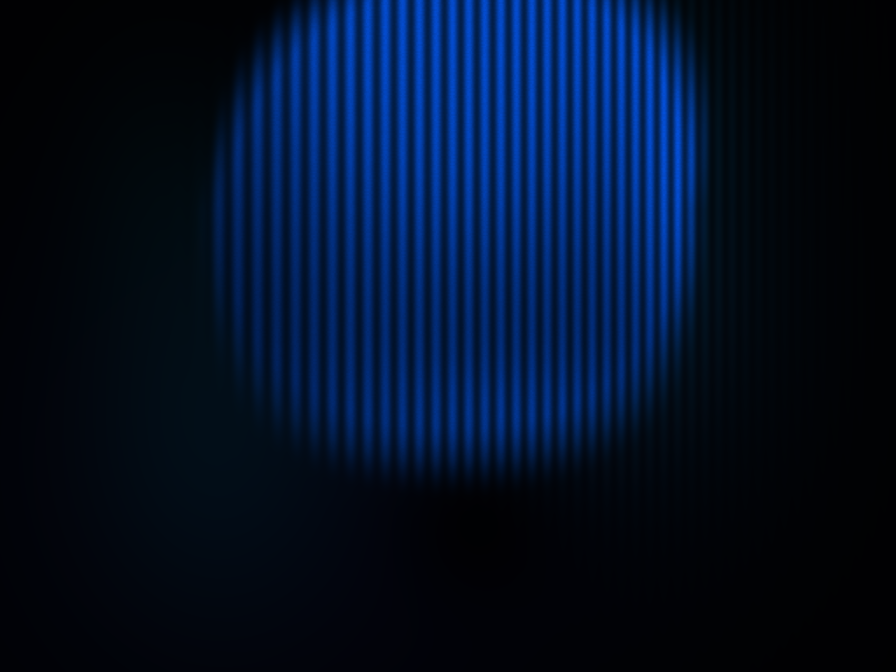
Reproduce this background procedurally as a Shadertoy shader.

```glsl
// A soft blue spotlight falling on a pleated curtain in a dark room.
// The pool of light is a leaning superellipse, the pleats are a cosine whose
// frequency rises to the right, and faint glows tint the surrounding dark.

#define POOL_CENTER vec2(0.674, 0.6875)
#define POOL_RADII  vec2(0.359, 0.373)
#define POOL_POWER  2.4
#define POOL_LEAN   0.12
#define PLEAT_START 0.3247
#define PLEAT_FREQ  33.46
#define PLEAT_CHIRP 10.92
#define RIDGE_COLOR vec3(0.012, 0.245, 0.67)
#define GAP_COLOR   vec3(0.008, 0.100, 0.24)
#define HALO_COLOR  vec3(0.002, 0.085, 0.135)
#define GRAIN       0.06

const float TAU = 6.2831853;

// Gaussian glow around a centre, with separate horizontal and vertical spread
float glow(vec2 p, vec2 center, vec2 spread) {
    vec2 q = (p - center) / spread;
    return exp(-dot(q, q));
}

float hash(vec2 cell) {
    return fract(sin(dot(cell, vec2(127.1, 311.7))) * 43758.55);
}

// Normalised radius of the pool of light: 1.0 on its rim
float poolRadius(vec2 offset) {
    offset.x -= POOL_LEAN * max(offset.y, 0.0);
    vec2 q = pow(abs(offset) / POOL_RADII, vec2(POOL_POWER));
    return pow(q.x + q.y, 1.0 / POOL_POWER);
}

// Brightness of the pleats, 0 in a gap and 1 on a ridge
float pleats(float x) {
    float t = x - PLEAT_START;
    return 0.5 + 0.5 * cos(TAU * t * (PLEAT_FREQ + PLEAT_CHIRP * t));
}

// Uneven light inside the pool: bright on top, dim on the left and below
float poolLight(vec2 p) {
    float light = 0.67 + 0.52 * smoothstep(0.48, 1.0, p.y);
    light += 0.17 * glow(p, vec2(0.76, 0.39), vec2(0.20, 0.07));
    light += 0.32 * glow(p, vec2(1.01, 0.69), vec2(0.07, 0.20));
    light += 0.12 * glow(p, vec2(0.70, 0.72), vec2(0.15, 0.15));
    return light * mix(0.68, 1.0, smoothstep(0.30, 0.58, p.x));
}

// Dark room: teal and navy haze on the left, shadow below the pool
vec3 roomColor(vec2 p) {
    vec3 room = vec3(0.003, 0.004, 0.008);
    room += vec3(0.000, 0.042, 0.042) * glow(p, vec2(0.32, 0.36), vec2(0.20, 0.28));
    room += vec3(0.000, 0.022, 0.022) * glow(p, vec2(0.24, 0.70), vec2(0.13, 0.22));
    room += vec3(0.005, 0.008, 0.045) * glow(p, vec2(0.42, 0.30), vec2(0.50, 0.45));
    room += vec3(0.002, 0.012, 0.022) * glow(p, vec2(1.05, 0.55), vec2(0.22, 0.35));
    return room * (1.0 - 0.75 * glow(p, vec2(0.71, 0.22), vec2(0.11, 0.12)));
}

void mainImage(out vec4 fragColor, in vec2 fragCoord) {
    vec2 p = fragCoord / iResolution.y;
    p.x += 0.5 * (4.0 / 3.0 - iResolution.x / iResolution.y);

    vec2 offset = p - POOL_CENTER;
    float radius = poolRadius(offset);
    float fold = pleats(p.x);

    // Rim: crisp at the sides, softer at the bottom and upper left
    float softness = 0.07 + 0.09 * smoothstep(0.08, 0.36, -offset.y)
                   + 0.06 * smoothstep(0.05, 0.30, offset.y);
    float pool = 1.0 - smoothstep(1.0 - softness, 1.0 + softness, radius);

    // Spill of light outside the rim, widest on the right
    float outside = max(radius - 1.0, 0.0);
    float rightward = smoothstep(0.0, 0.34, offset.x);
    float spill = exp(-outside / mix(0.06, 0.19, rightward));
    spill *= mix(0.38, 1.0, rightward) * mix(0.35, 1.0, fold);

    vec3 cloth = mix(GAP_COLOR, RIDGE_COLOR, fold) * poolLight(p);
    float grain = hash(floor(p * 384.0)) - 0.5;
    cloth *= 1.0 + GRAIN * grain;

    vec3 color = mix(roomColor(p) + HALO_COLOR * spill, cloth, pool);
    fragColor = vec4(clamp(color, 0.0, 1.0), 1.0);
}
```
